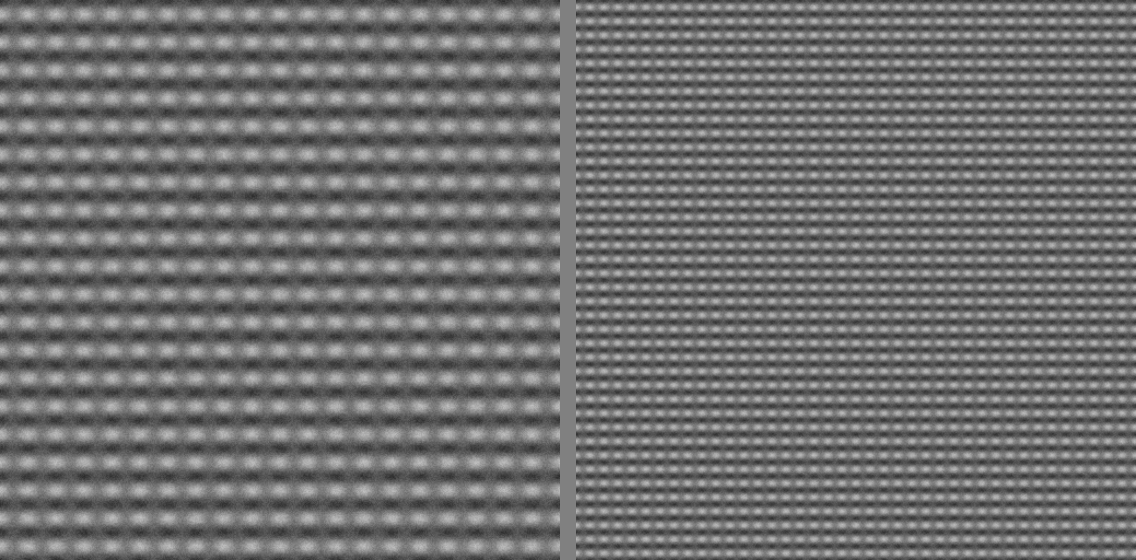
Left: one tile. Right: repeated 2 by 2.
This pattern is drawn by a WebGL 2 fragment shader. Its source:

```glsl
#version 300 es
precision highp float;
// Soft grey weave: a 20 by 20 lattice of blurred light and dark spots.
// Horizontal cosine bands swell and fade along each row, and a fine
// two-scale value noise that wraps at the canvas edges adds the grain.

#define REPEATS vec2(20.0, 20.0)
#define ROW_SHIFT 0.015      // downward shift of the rows, in repeats
#define BASE_GREY 0.438
#define BAND_CONTRAST 0.162  // light and dark rows
#define SPOT_CONTRAST 0.082  // swelling of the rows into spots
#define COLUMN_LIFT 0.028    // brighter columns through the spots
#define GRAIN_CELLS 512.0
#define GRAIN_AMOUNT 0.13

const float TAU = 6.2831853;

uniform vec2 u_resolution;
out vec4 fragColor;

float hash(vec2 cell) {
    vec3 p = fract(cell.xyx * 0.1031);
    p += dot(p, p.yzx + 33.33);
    return fract((p.x + p.y) * p.z);
}

// Value noise centred on zero, repeating after the given number of cells
float wrappedNoise(vec2 uv, float cells) {
    vec2 p = uv * cells - 0.5;
    vec2 cell = floor(p);
    vec2 blend = smoothstep(0.0, 1.0, p - cell);
    vec2 lo = mod(cell, cells);
    vec2 hi = mod(cell + 1.0, cells);
    float bottom = mix(hash(lo), hash(vec2(hi.x, lo.y)), blend.x);
    float top = mix(hash(vec2(lo.x, hi.y)), hash(hi), blend.x);
    return mix(bottom, top, blend.y) - 0.5;
}

// Spots sit on the column lines; light rows lie midway between dark ones
float spotLattice(vec2 uv) {
    vec2 phase = TAU * (uv * REPEATS + vec2(0.0, ROW_SHIFT));
    float column = cos(phase.x);
    float row = -cos(phase.y);
    return row * (BAND_CONTRAST + SPOT_CONTRAST * column) + COLUMN_LIFT * column;
}

void main() {
    vec2 uv = gl_FragCoord.xy / u_resolution;

    // Fine grain with a softer layer at half the frequency
    float grain = 0.6 * wrappedNoise(uv, GRAIN_CELLS)
                + 0.4 * wrappedNoise(uv, GRAIN_CELLS * 0.5);

    float grey = BASE_GREY + spotLattice(uv) + GRAIN_AMOUNT * grain;
    fragColor = vec4(vec3(clamp(grey, 0.0, 1.0)), 1.0);
}
```
